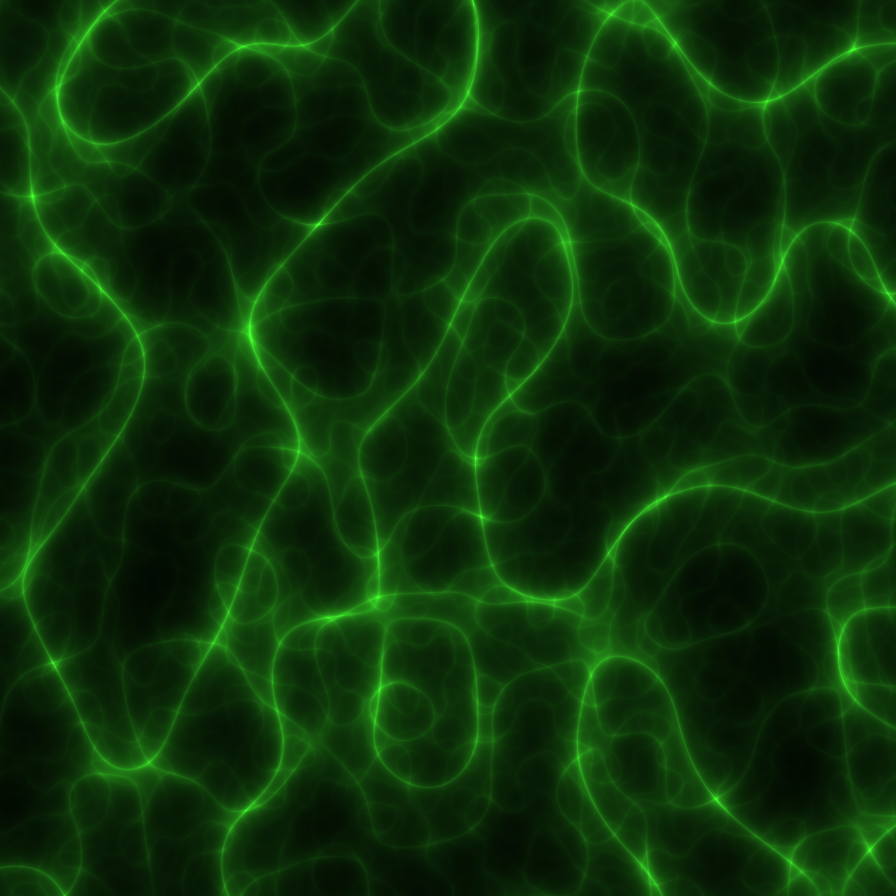
This texture is drawn by a WebGL 2 fragment shader. Its source:

```glsl
#version 300 es
precision highp float;

uniform vec2 u_resolution;
out vec4 fragColor;

const vec2 BASE_FREQUENCY = vec2(4.5, 4.0); // noise cells across the canvas
const int OCTAVES = 4;
const float LACUNARITY = 2.0;
const float PERSISTENCE = 0.48;
const float LINE_SOFTNESS = 0.0003; // rounding of filament cores, in canvas units
const float CORE_SHARPNESS = 0.3;   // exponent of contour distance, lower is thinner
const float FALLOFF = 2.8;          // how quickly light fades away from filaments
const float BRIGHTNESS = 3.2;
const float BLACK_LEVEL = 0.025;
const float OCTAVE_TURN = 0.65;     // rotation between octaves, in radians
const vec2 OCTAVE_SHIFT = vec2(17.37, 9.71);
const vec2 SEED = vec2(12.6, 35.2);
const vec3 GLOW_COLOR = vec3(0.255, 1.0, 0.172);
const float TAU = 6.2831853;

// Integer hash of a lattice cell, mapped to 0..1
float hash(vec2 cell) {
    uvec2 q = uvec2(ivec2(cell)) * uvec2(1597334673u, 3812015801u);
    uint h = (q.x ^ q.y) * 1597334673u;
    h ^= h >> 16;
    h *= 2246822519u;
    h ^= h >> 13;
    return float(h >> 8) / 16777216.0;
}

// Dot product of a random unit gradient with the offset from its corner
float cornerSlope(vec2 cell, vec2 offset) {
    float angle = TAU * hash(cell);
    return dot(vec2(cos(angle), sin(angle)), offset);
}

// Gradient noise with quintic interpolation
float gradientNoise(vec2 p) {
    vec2 cell = floor(p);
    vec2 f = p - cell;
    vec2 w = f * f * f * (f * (f * 6.0 - 15.0) + 10.0);
    vec2 dx = vec2(1.0, 0.0);
    vec2 dy = vec2(0.0, 1.0);
    float low = mix(cornerSlope(cell, f), cornerSlope(cell + dx, f - dx), w.x);
    float high = mix(cornerSlope(cell + dy, f - dy), cornerSlope(cell + 1.0, f - 1.0), w.x);
    return mix(low, high, w.y);
}

// Weighted sum of distances to the zero contours of every octave
float filamentDepth(vec2 uv) {
    float c = cos(OCTAVE_TURN);
    float s = sin(OCTAVE_TURN);
    mat2 turn = mat2(c, s, -s, c);
    vec2 p = uv * BASE_FREQUENCY + SEED;
    float softness = LINE_SOFTNESS * BASE_FREQUENCY.x;
    float amplitude = 1.0;
    float depth = 0.0;
    for (int i = 0; i < OCTAVES; i++) {
        float contour = length(vec2(gradientNoise(p), softness));
        depth += amplitude * pow(contour, CORE_SHARPNESS);
        p = turn * p * LACUNARITY + OCTAVE_SHIFT;
        softness *= LACUNARITY;
        amplitude *= PERSISTENCE;
    }
    return depth;
}

void main() {
    vec2 uv = gl_FragCoord.xy / min(u_resolution.x, u_resolution.y);
    float glow = BRIGHTNESS * exp(-FALLOFF * filamentDepth(uv)) - BLACK_LEVEL;
    fragColor = vec4(clamp(GLOW_COLOR * glow, 0.0, 1.0), 1.0);
}
```
